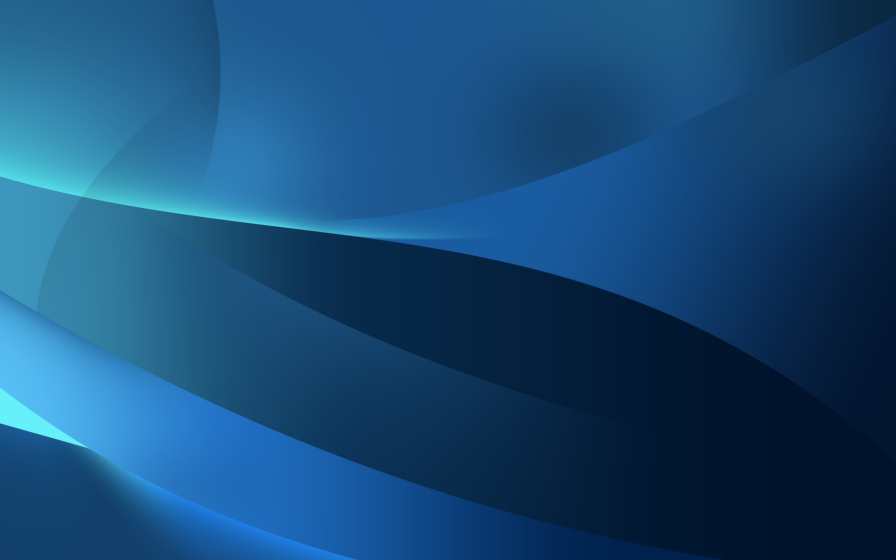
Give the GLSL for this background, as a Shadertoy shader.

```glsl
// Overlapping translucent blue waves with cyan light along their ridges.
// Cubic curves split the canvas into layers; each layer is shaded with
// gradients and soft glows, then stacked from back to front.

// Colours
const vec3 CYAN  = vec3(0.33, 0.87, 0.91);
const vec3 ICE   = vec3(0.40, 0.94, 0.98);
const vec3 TEAL  = vec3(0.24, 0.59, 0.74);
const vec3 AZURE = vec3(0.12, 0.50, 0.90);
const vec3 BLUE  = vec3(0.11, 0.34, 0.57);
const vec3 STEEL = vec3(0.13, 0.37, 0.54);
const vec3 DUSK  = vec3(0.07, 0.24, 0.39);
const vec3 NAVY  = vec3(0.00, 0.075, 0.17);

// Curve heights: start, two handles, end
const vec4 RIDGE = vec4(0.685, 0.545, 0.634, 0.302);
const vec4 SWEEP = vec4(0.610, 0.576, 0.780, 0.971);
const vec4 FOLD  = vec4(0.588, 0.389, 0.288, 0.208);
const vec4 WAVE  = vec4(0.482, 0.231, 0.081, 0.008);
const vec4 FOOT  = vec4(0.308, 0.148, 0.062, 0.004);

// Height at x of a cubic Bezier spanning x0..x1
float curve(float x, float x0, float x1, vec4 h) {
    float t = (x - x0) / (x1 - x0), s = 1.0 - t;
    return dot(h, vec4(s*s*s, 3.0*t*s*s, 3.0*t*t*s, t*t*t));
}

float cover(float d) {
    return smoothstep(-0.8, 0.8, d * iResolution.y);
}

float blob(vec2 p, vec2 centre, vec2 radius) {
    vec2 q = (p - centre) / radius;
    return exp(-dot(q, q));
}

float falloff(float d, float width) {
    return exp(-max(d, 0.0) / width);
}

// Upper background with light rising from the ridge
vec3 skyLayer(vec2 p, float aboveRidge) {
    vec3 c = mix(BLUE, STEEL, blob(p, vec2(0.0, 0.95), vec2(0.25, 0.3)));
    c = mix(c, STEEL, blob(p, vec2(0.73, 0.98), vec2(0.14, 0.14)));
    c = mix(c, DUSK, 0.85 * blob(p, vec2(0.64, 0.76), vec2(0.10, 0.14)));
    c = mix(c, vec3(0.04, 0.16, 0.26), smoothstep(0.74, 0.99, p.x));
    c = mix(c, TEAL, 0.65 * blob(p, vec2(0.0, 0.76), vec2(0.22, 0.15)));
    c = mix(c, vec3(0.20, 0.53, 0.77), 0.8 * blob(p, vec2(0.26, 0.70), vec2(0.09, 0.13)));
    // Shaded arc
    float arc = 0.246 - 0.5 * (p.y - 0.87) * (p.y - 0.87) - p.x;
    c *= 1.0 - 0.2 * cover(arc) * falloff(arc, 0.06) * smoothstep(0.62, 0.85, p.y);
    float width = mix(0.075, 0.016, smoothstep(0.0, 0.33, p.x));
    return mix(c, CYAN, falloff(aboveRidge, width) * (1.0 - smoothstep(0.30, 0.44, p.x)));
}

// Wedge between sweep and ridge, with a narrow light streak
vec3 wedgeLayer(vec2 p) {
    float shade = smoothstep(0.55, 1.08, p.x + 0.3 * (0.55 - p.y));
    vec3 c = mix(vec3(0.10, 0.36, 0.63), vec3(0.01, 0.085, 0.19), shade);
    c = mix(c, vec3(0.09, 0.27, 0.42), 0.8 * blob(p, vec2(0.87, 0.80), vec2(0.11, 0.13)));
    float d = p.y - 0.573 - 0.7 * (p.x - 0.47) * (p.x - 0.47);
    float streak = smoothstep(-0.003, 0.004, d) * falloff(d, 0.018);
    return mix(c, CYAN, streak * (1.0 - smoothstep(0.31, 0.58, p.x)));
}

// Dark central band, lit below its fold
vec3 bandLayer(vec2 p) {
    vec3 c = mix(vec3(0.03, 0.17, 0.30), NAVY, smoothstep(0.3, 0.9, p.x));
    c = mix(TEAL, c, smoothstep(0.0, 0.42, p.x));
    float d = curve(p.x, 0.19, 0.78, FOLD) - p.y;
    float lit = cover(d) * falloff(d, 0.2) * smoothstep(0.14, 0.30, p.x);
    return mix(c, vec3(0.12, 0.34, 0.53), 0.9 * lit * (1.0 - smoothstep(0.2, 0.75, p.x)));
}

// Bright lower wave, shadowed under its crest
vec3 waveLayer(vec2 p, float depth) {
    vec3 c = mix(vec3(0.34, 0.75, 0.96), vec3(0.13, 0.45, 0.79), smoothstep(0.0, 0.28, p.x));
    c = mix(c, vec3(0.0, 0.13, 0.30), smoothstep(0.2, 0.72, p.x));
    c = mix(c, vec3(0.12, 0.39, 0.66), 0.5 * blob(p, vec2(0.22, 0.13), vec2(0.1, 0.07)));
    float shadow = falloff(depth, 0.04) * (1.0 - smoothstep(0.08, 0.27, p.x));
    return mix(c, vec3(0.13, 0.40, 0.61), 0.8 * shadow);
}

// Bottom corner: icy blade and azure ray
vec3 footLayer(vec2 p, float depth) {
    float blade = p.y - 0.244 + 0.45 * p.x;
    vec3 c = mix(vec3(0.07, 0.25, 0.42), vec3(0.12, 0.42, 0.68),
                 0.65 * falloff(-blade, 0.05) * (1.0 - smoothstep(0.03, 0.13, p.x)));
    float side = p.x - 0.06 - 0.48 * (0.21 - p.y);
    vec3 ray = mix(ICE, AZURE, smoothstep(0.05, 0.22, p.x));
    c = mix(c, ray, smoothstep(0.0, 0.08, side) * falloff(depth, 0.065));
    return mix(c, ICE, cover(blade));
}

void mainImage(out vec4 fragColor, in vec2 fragCoord) {
    vec2 p = fragCoord / iResolution.xy;
    float ridge = p.y - curve(p.x, 0.0, 0.9, RIDGE);
    float sweep = curve(p.x, 0.3, 1.0, SWEEP) - p.y;
    float wave = curve(p.x, 0.0, 0.78, WAVE) - p.y;
    float foot = curve(p.x, 0.0, 0.39, FOOT) - p.y;

    vec3 c = skyLayer(p, ridge);
    c = mix(c, wedgeLayer(p), cover(sweep) * smoothstep(0.30, 0.40, p.x));
    c = mix(c, bandLayer(p), cover(-ridge));
    // Faint arc crossing sky and band
    float arc = p.x - 0.04 - 0.9 * (p.y - 0.41) * (p.y - 0.41);
    c *= 1.0 - 0.09 * cover(arc) * falloff(arc, 0.1) * (1.0 - smoothstep(0.7, 0.9, p.y));
    c = mix(c, waveLayer(p, wave), cover(wave));
    c = mix(c, footLayer(p, foot), cover(foot));
    fragColor = vec4(c, 1.0);
}
```
